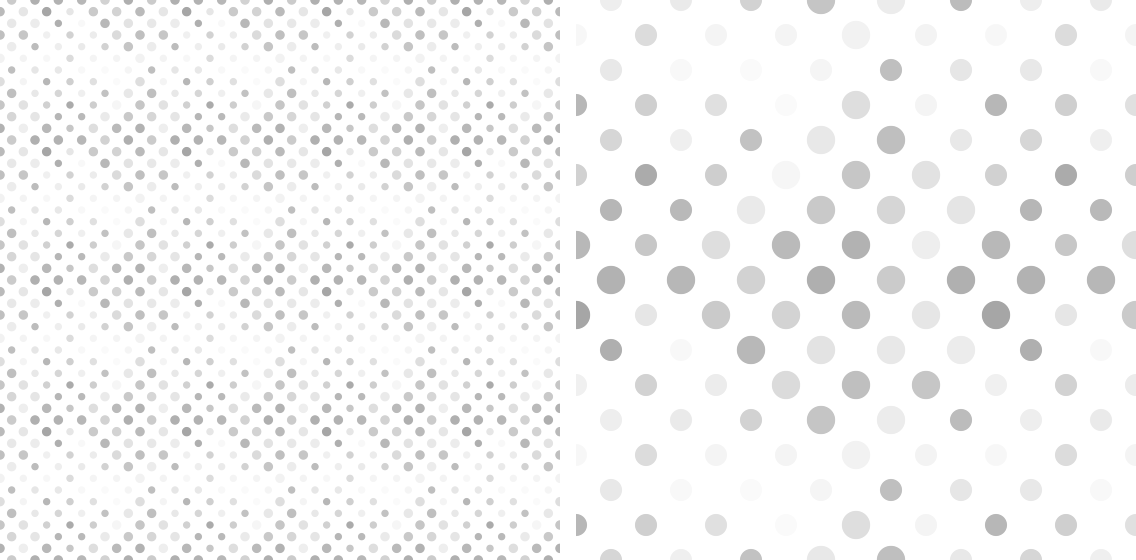
Left, the full canvas; right, a detail of the centre.
Reproduce this pattern procedurally as a Shadertoy shader.

```glsl
// Staggered grey dots on white, larger inside a diamond, in a 4 by 4 tiling with random shades.

float hash(ivec2 cell) {
    uint h = uint(cell.x + 12 * cell.y) * 747796405u + 2891336453u;
    h = ((h >> ((h >> 28u) + 4u)) ^ h) * 277803737u;
    h ^= h >> 22u;
    return float(h & 65535u) / 65535.0;
}

void mainImage(out vec4 fragColor, in vec2 fragCoord) {
    // 48 half-steps across the canvas, 12 to each tile
    vec2 p = fragCoord / iResolution.xy * 48.0;
    float pixel = 48.0 / iResolution.y;

    // Nearest dot centre: lattice points whose coordinates have an odd sum
    vec2 diagonal = 2.0 * floor(vec2(p.x + p.y, p.x - p.y) * 0.5) + 1.0;
    vec2 center = 0.5 * vec2(diagonal.x + diagonal.y, diagonal.x - diagonal.y);

    // Wrapped position in the tile, measured from the diamond's middle
    ivec2 wrapped = (ivec2(round(center)) + 54) % 12;
    ivec2 offset = wrapped - 6;
    bool inDiamond = abs(offset.x) + abs(offset.y) <= 5;
    float radius = inDiamond ? 0.405 : 0.315;

    // Random grey, paler towards the rows between diamonds
    float paleness = cos(6.2831853 * (float(offset.y) + 5.5) / 12.0);
    float shade = mix(0.65, 0.985, pow(hash(wrapped), 0.85 - 0.4 * paleness));

    // Antialiased disc over white
    float dist = length(p - center) - radius;
    float coverage = 1.0 - smoothstep(-0.6 * pixel, 0.6 * pixel, dist);
    fragColor = vec4(vec3(mix(1.0, shade, coverage)), 1.0);
}
```
